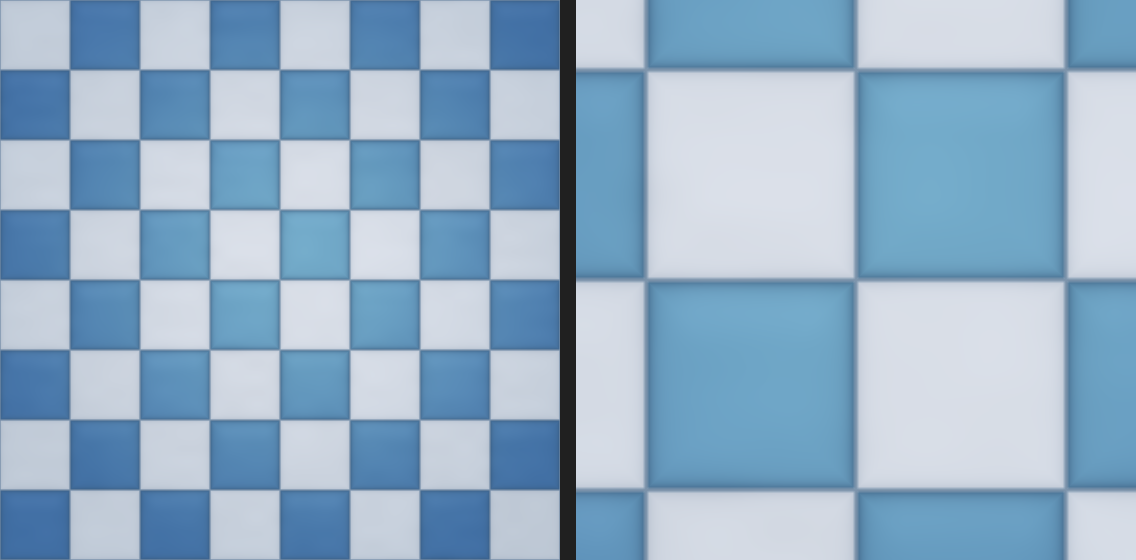
Left: the whole. Right: its middle third, enlarged.
This pattern is drawn by a three.js fragment shader. Its source:

```glsl
// Checkerboard of softly padded blue and pale grey tiles, lit from near the centre.
#define TILES 8.0
#define GLOW_CENTRE vec2(0.53, 0.54)
#define GLOW_RADIUS 0.66
#define BLUE_LIT vec3(0.45, 0.67, 0.79)
#define BLUE_DIM vec3(0.26, 0.44, 0.65)
#define PALE_LIT vec3(0.855, 0.875, 0.91)
#define PALE_DIM vec3(0.755, 0.795, 0.845)
#define BLUE_SEAM vec3(0.22, 0.35, 0.48)
#define PALE_SEAM vec3(0.56, 0.62, 0.70)
#define SEAM_WIDTH 0.026
#define EDGE_SOFT 0.016
#define WEAR 0.014

varying vec2 vUv;

float hash(vec2 p) {
  return fract(sin(dot(p, vec2(127.1, 311.7))) * 43758.5453);
}

float noise(vec2 p) {
  vec2 i = floor(p);
  vec2 f = fract(p);
  f = f * f * (3.0 - 2.0 * f);
  float low = mix(hash(i), hash(i + vec2(1.0, 0.0)), f.x);
  float high = mix(hash(i + vec2(0.0, 1.0)), hash(i + 1.0), f.x);
  return mix(low, high, f.y);
}

// 1 on blue tiles, 0 on pale ones, blended across each border
float checker(vec2 cell, vec2 edge) {
  vec2 side = (1.0 - 2.0 * mod(cell, 2.0)) * smoothstep(-EDGE_SOFT, EDGE_SOFT, edge);
  vec2 blend = side * clamp(edge / EDGE_SOFT, 0.0, 1.0);
  return 0.5 + 0.5 * blend.x * blend.y;
}

// Shade that gathers at the borders: a narrow seam plus a wide, faint falloff
float seamShade(vec2 edge, float wide) {
  vec2 narrow = exp(-edge / SEAM_WIDTH);
  vec2 broad = exp(-edge / (SEAM_WIDTH * 4.0));
  return clamp(max(narrow.x, narrow.y) * 0.75 + max(broad.x, broad.y) * wide, 0.0, 1.0);
}

void main() {
  vec2 p = vUv * TILES;
  vec2 cell = floor(p);
  vec2 local = fract(p);
  vec2 edge = min(local, 1.0 - local);

  // Broad light over the whole board
  float glow = 1.0 - smoothstep(0.0, GLOW_RADIUS, distance(vUv, GLOW_CENTRE));
  vec3 blue = mix(BLUE_DIM, BLUE_LIT, glow);
  vec3 pale = mix(PALE_DIM, PALE_LIT, pow(glow, 0.8));

  // Padded sheen: a lighter band below the top border of each blue tile
  float sheen = smoothstep(0.65, 0.88, local.y) * smoothstep(0.0, 0.25, edge.x);
  blue += 0.025 * sheen;

  // Seams
  blue = mix(blue, BLUE_SEAM, seamShade(edge, 0.16));
  pale = mix(pale, PALE_SEAM, 0.5 * seamShade(edge, 0.14));

  // Slight differences between tiles and faint mottling
  vec3 color = mix(pale, blue, checker(cell, edge));
  color += WEAR * (hash(cell + 3.0) - 0.5);
  color += WEAR * (noise(p * vec2(3.0, 5.0)) - 0.5);

  gl_FragColor = vec4(color, 1.0);
}
```
